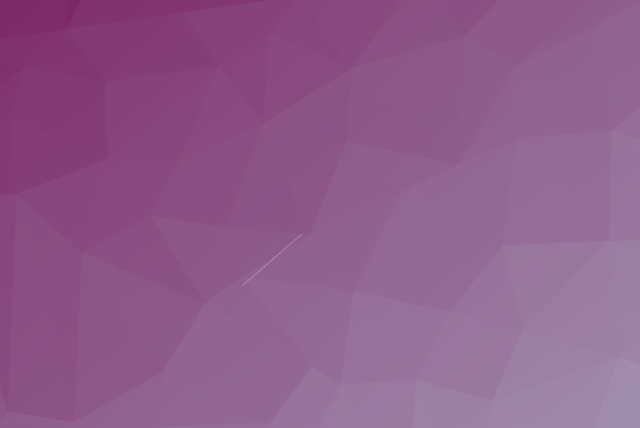
Reproduce this background procedurally as a WebGL 1 fragment shader.

```glsl
precision highp float;
// Low-poly plum-to-lavender background: wavy rows of soft facets and one fine bright streak.

uniform vec2 u_resolution;

// Lengths are in canvas heights, measured from the top left corner.
const vec3 PLUM = vec3(0.489, 0.160, 0.410);
const vec3 LAVENDER = vec3(0.635, 0.570, 0.687);
const float TONE_BASE = 0.015;
const vec2 TONE_SLOPE = vec2(0.343, 0.445);  // tone gained per unit right and down
const float FACET_FLATNESS = 0.75;           // 0 smooth gradient, 1 flat facets
const float FACET_CONTRAST = 0.04;
const float COLUMN_STEP = 0.2012;
const vec3 STREAK_COLOR = vec3(0.76, 0.63, 0.75);
const vec2 STREAK_START = vec2(0.568, 0.666);
const vec2 STREAK_END = vec2(0.705, 0.547);
const float STREAK_RADIUS = 0.0007;
const float STREAK_OPACITY = 0.75;

float hash(vec2 p) {
  return fract(sin(dot(p, vec2(127.1, 311.7))) * 43758.5453);
}

float wave(float column, float amplitude, float frequency, float crest) {
  return amplitude * cos(frequency * (column - crest));
}

// Mesh vertex: each row is a sloping line with its own ripples along and across
vec2 meshVertex(float i, float row) {
  if (row < -0.5) return vec2(-0.117 + 0.273 * i, row < -1.5 ? -0.5 : 0.107 - 0.039 * i);
  if (row < 0.5) return vec2(
    0.080 + 0.1914 * i + wave(i, 0.049, 2.09, 2.0),
    0.1875 - 0.0127 * i + wave(i, 0.043, 2.75, 6.0) - 0.055 * exp(-2.0 * (i - 3.0) * (i - 3.0)));
  if (row < 1.5) return vec2(
    0.023 + COLUMN_STEP * i + wave(i, 0.025, 1.6, 5.0) + wave(i, 0.023, 2.9, 7.0),
    0.338 - wave(i, 0.055, 1.85, 0.0) + wave(i, 0.018, 2.09, 1.0));
  if (row < 2.5) return vec2(
    0.039 + COLUMN_STEP * i - wave(i, 0.121, 0.419, 3.75),
    0.498 + 0.0078 * i + wave(i, 0.0586, 2.37, 1.0) + wave(i, 0.033, 0.98, 1.7));
  if (row < 3.5) return vec2(
    0.145 + 0.1748 * i + wave(i, 0.067, 1.0, 0.0) + wave(i, 0.039, 2.09, 1.4),
    0.818 - 0.0117 * i + wave(i, 0.137, 0.8, -0.4) + wave(i, 0.039, 1.43, 4.3));
  if (row < 4.5) return vec2(
    0.195 + 0.166 * i + wave(i, 0.078, 1.05, 2.0) + wave(i, 0.029, 2.09, 2.2),
    0.951 - wave(i, 0.082, 0.8, 4.0) + wave(i, 0.039, 2.5, 4.3));
  return vec2(0.14 + 0.16 * i, 1.25);
}

// Whether a cell is split from its upper left to its lower right vertex
bool splitsDownward(float i, float row) {
  if (row < 0.0) return i > 1.5;
  if (row == 0.0) return mod(i, 2.0) < 0.5;
  if (row == 2.0) return i == 1.0;
  return mod(i, row == 1.0 ? 5.0 : 3.0) > 0.5;
}

float cross2(vec2 a, vec2 b) {
  return a.x * b.y - a.y * b.x;
}

// Signed distance to the line a-b
float edgeDistance(vec2 p, vec2 a, vec2 b) {
  return cross2(normalize(b - a), p - a);
}

// Returns tone times coverage, and coverage, of one facet
vec2 facet(vec2 p, vec2 a, vec2 b, vec2 c, float seed, float pixel) {
  float side = sign(cross2(b - a, c - a));
  float inside = min(side * edgeDistance(p, a, b),
                 min(side * edgeDistance(p, b, c), side * edgeDistance(p, c, a)));
  float coverage = smoothstep(-0.7 * pixel, 0.7 * pixel, inside);
  vec2 tonePoint = mix(p, (a + b + c) / 3.0, FACET_FLATNESS);
  float tone = TONE_BASE + dot(tonePoint, TONE_SLOPE) + FACET_CONTRAST * (seed - 0.5);
  return vec2(tone, 1.0) * coverage;
}

float segmentDistance(vec2 p, vec2 a, vec2 b) {
  vec2 ab = b - a;
  float t = clamp(dot(p - a, ab) / dot(ab, ab), 0.0, 1.0);
  return length(p - a - t * ab);
}

void main() {
  float pixel = 1.0 / u_resolution.y;
  vec2 p = vec2(gl_FragCoord.x, u_resolution.y - gl_FragCoord.y) * pixel;

  // Gather the facets of the mesh, two per cell
  vec2 sum = vec2(0.0);
  for (int j = -2; j <= 4; j++) {
    float row = float(j);
    vec2 a = meshVertex(-1.0, row);
    vec2 d = meshVertex(-1.0, row + 1.0);
    for (int i = -1; i <= 7; i++) {
      vec2 id = vec2(float(i), row);
      vec2 b = meshVertex(id.x + 1.0, row);
      vec2 c = meshVertex(id.x + 1.0, row + 1.0);
      float seed1 = hash(id + 11.3);
      float seed2 = hash(id + 73.9);
      if (splitsDownward(id.x, row)) {
        sum += facet(p, a, b, c, seed1, pixel) + facet(p, a, c, d, seed2, pixel);
      } else {
        sum += facet(p, a, b, d, seed1, pixel) + facet(p, b, c, d, seed2, pixel);
      }
      a = b;
      d = c;
    }
  }
  float tone = sum.y > 0.001 ? sum.x / sum.y : TONE_BASE + dot(p, TONE_SLOPE);
  vec3 color = mix(PLUM, LAVENDER, clamp(tone, 0.0, 1.0));

  // Fine bright streak
  float streakDistance = segmentDistance(p, STREAK_START, STREAK_END) - STREAK_RADIUS;
  float streak = 1.0 - smoothstep(-0.5 * pixel, 0.7 * pixel, streakDistance);
  color = mix(color, STREAK_COLOR, streak * STREAK_OPACITY);

  gl_FragColor = vec4(color, 1.0);
}
```
